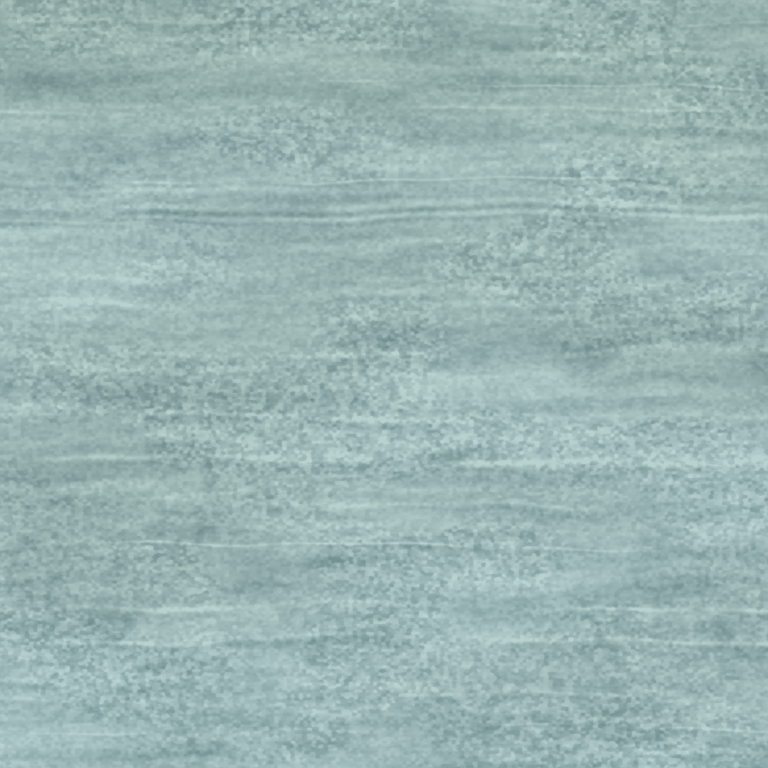
Reproduce this texture procedurally as a Shadertoy shader.

```glsl
// Pale teal washed wood: horizontal grain with fine speckle and thin light ridges.
// Smooth cellular noise, stretched to several proportions, gives mottling, streaks
// and speckle; layered sines bend the grain and draw the ridges and ripples.

const vec3 DEEP_TEAL = vec3(0.51, 0.62, 0.62);
const vec3 PALE_TEAL = vec3(0.67, 0.77, 0.76);
const float TAU = 6.2832;
const int RIDGE_COUNT = 16;

vec3 hash3(vec2 p) {
    vec3 q = fract(p.xyx * vec3(0.1031, 0.1030, 0.0973));
    q += dot(q, q.yxz + 33.33);
    return fract((q.xxy + q.yzz) * q.zyx);
}

// Blends random values of nearby scattered cell points; result is about -1 to 1.
float cellNoise(vec2 uv, vec2 cells, float seed) {
    vec2 p = uv * cells + seed * 17.0 + 5.0;
    vec2 base = floor(p);
    float total = 0.0;
    float weights = 0.0;
    for (int y = -1; y <= 1; y++) {
        for (int x = -1; x <= 1; x++) {
            vec2 cell = base + vec2(x, y);
            vec3 rnd = hash3(cell);
            vec2 offset = cell + 0.15 + 0.7 * rnd.xy - p;
            float weight = exp(-5.5 * dot(offset, offset));
            total += weight * rnd.z;
            weights += weight;
        }
    }
    return 2.0 * total / weights - 1.0;
}

// Gentle wander of the grain along the board.
float grainBend(vec2 uv) {
    return 0.0045 * sin(TAU * uv.x + 9.0 * uv.y)
         + 0.0025 * sin(TAU * 2.3 * uv.x - 17.0 * uv.y + 1.3)
         + 0.0012 * sin(TAU * 6.1 * uv.x + 31.0 * uv.y);
}

// Thin light ridges with a soft shadow below, fading in and out along x.
float ridges(vec2 uv) {
    float sum = 0.0;
    for (int i = 0; i < RIDGE_COUNT; i++) {
        vec3 rnd = hash3(vec2(float(i) + 3.0, 41.0));
        float height = (float(i) + 0.15 + 0.7 * rnd.x) / float(RIDGE_COUNT);
        float width = mix(0.0018, 0.0045, rnd.y * rnd.y);
        float wave = 0.0015 * sin(TAU * (3.0 * uv.x + rnd.z));
        float d = (uv.y - height - wave) / width;
        float presence = 0.5 + 0.3 * sin(TAU * (uv.x * (0.7 + rnd.y) + rnd.z))
                       + 0.25 * sin(TAU * (uv.x * 3.7 + rnd.x * 5.0));
        float profile = exp(-d * d) - 0.4 * exp(-0.5 * (d + 2.2) * (d + 2.2));
        sum += profile * smoothstep(0.1, 0.9, presence) * mix(0.4, 0.85, rnd.z);
    }
    return sum;
}

// A band of closely spaced parallel grain lines.
float ripples(vec2 uv, float center, float halfHeight, float pitch) {
    float d = (uv.y - center) / halfHeight;
    float phase = TAU * uv.y / pitch + 1.2 * sin(uv.y * 140.0);
    float presence = smoothstep(-0.35, 0.5, cellNoise(uv, vec2(4.0, 28.0), 9.0));
    return exp(-d * d) * presence * sin(phase);
}

void mainImage(out vec4 fragColor, in vec2 fragCoord) {
    vec2 uv = fragCoord / iResolution.xy;
    vec2 grain = uv + vec2(0.0, grainBend(uv));

    // Broad washes and elongated streaks
    float wash = cellNoise(grain, vec2(2.6, 7.0), 1.0);
    float mottle = cellNoise(grain, vec2(6.0, 22.0), 2.0);
    float streak = cellNoise(grain, vec2(5.0, 62.0), 3.0);
    float fiber = cellNoise(grain, vec2(16.0, 125.0), 4.0);

    // Speckle, stronger in worn patches and calmer in smooth ones
    float wear = cellNoise(grain, vec2(7.0, 13.0), 5.0);
    float roughness = mix(0.55, 1.2, smoothstep(-0.6, 0.6, wear));
    float speckle = cellNoise(uv, vec2(185.0, 225.0), 6.0);
    float fleck = cellNoise(uv, vec2(75.0, 120.0), 7.0);
    float smudge = smoothstep(0.2, 0.8, cellNoise(grain, vec2(11.0, 24.0), 8.0));

    float tone = 0.6 + 0.19 * wash + 0.20 * mottle + 0.22 * streak + 0.18 * fiber;
    tone += roughness * (0.42 * speckle + 0.20 * fleck);
    tone -= smudge * (0.16 + 0.2 * max(-fleck, 0.0));
    tone += 0.65 * ridges(grain);
    tone += 0.36 * ripples(grain, 0.73, 0.035, 0.017);
    tone += 0.18 * ripples(grain, 0.94, 0.030, 0.021);

    // Slight drift between greener and bluer teal
    vec3 color = mix(DEEP_TEAL, PALE_TEAL, clamp(tone, -0.35, 1.35));
    float coolness = 0.6 * wash + 1.2 * (0.5 - uv.y);
    color += coolness * vec3(-0.008, 0.0, 0.009);
    fragColor = vec4(color, 1.0);
}
```
